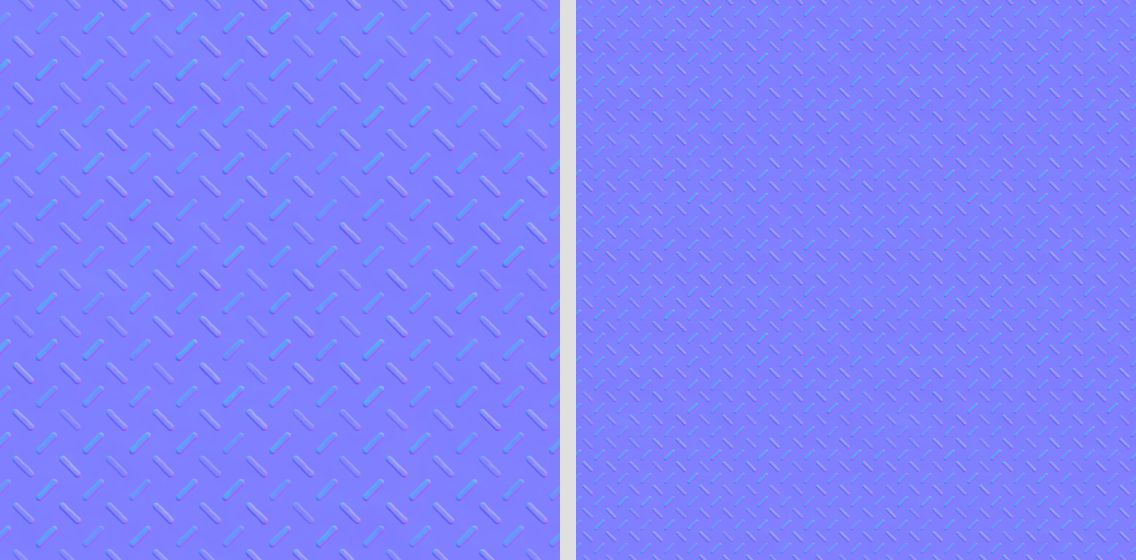
Left: one tile. Right: repeated 2 by 2.
Write a Shadertoy shader that draws this texture map.

```glsl
// Tileable normal map of a steel tread plate: crossed rounded bars, lightly worn.

float hash(vec2 p)
{
    return fract(sin(dot(p, vec2(127.1, 311.7))) * 43758.5453);
}

// Value noise on a lattice that wraps after "period" cells
float noise(vec2 p, float period)
{
    vec2 i = floor(p), f = fract(p);
    f = f * f * f * (f * (f * 6.0 - 15.0) + 10.0);
    vec2 a = mod(i, period), b = mod(i + 1.0, period);
    return mix(mix(hash(a), hash(vec2(b.x, a.y)), f.x),
               mix(hash(vec2(a.x, b.y)), hash(b), f.x), f.y);
}

// Slow dents plus finer scuffs; uv spans 0..1 over the tile
float plateHeight(vec2 uv)
{
    float height = 0.0, amplitude = 0.0016, period = 9.0;
    for (int octave = 0; octave < 4; octave++)
    {
        height += amplitude * noise(uv * period + float(octave) * 3.7, period);
        amplitude *= 0.36;
        period *= 2.0;
    }
    return height;
}

vec2 plateSlope(vec2 uv)
{
    vec2 e = vec2(0.001, 0.0);
    return -vec2(plateHeight(uv + e.xy) - plateHeight(uv - e.xy),
                 plateHeight(uv + e.yx) - plateHeight(uv - e.yx)) / (2.0 * e.x);
}

// Outward slope of one diagonal bar per cell, with its crest set off centre
vec2 barSlope(vec2 p, vec2 centre, vec2 axis, vec2 tilt, float repeats)
{
    vec2 q = p - centre;
    vec2 cell = floor(q + 0.5);
    q -= cell;
    vec2 id = mod(cell, repeats) + centre * 7.0;

    float along = clamp(dot(q, axis), -0.225, 0.225);
    vec2 offset = q - axis * along;
    float wear = noise(p * 9.0 + centre * 5.0, repeats * 9.0) - 0.5;
    float d = length(offset) / 0.083 + 0.16 * wear;

    float shoulder = smoothstep(0.15, 0.75, d) * (1.0 - smoothstep(0.72, 1.12, d));
    float top = 1.0 - smoothstep(0.45, 0.95, d);
    float strength = mix(0.65, 1.2, hash(id + 2.3));
    vec2 outward = offset / max(length(offset), 0.0001);
    return strength * (0.38 * shoulder * outward + top * tilt * (1.0 + 1.1 * wear));
}

void mainImage(out vec4 fragColor, in vec2 fragCoord)
{
    const float repeats = 12.0;
    vec2 uv = fragCoord / iResolution.xy;
    vec2 p = uv * repeats;

    // Falling and rising bars alternate in a basket weave
    vec2 slope = plateSlope(uv);
    slope += barSlope(p, vec2(0.5, 0.0), vec2(0.7071, -0.7071), vec2(0.07, 0.08), repeats);
    slope += barSlope(p, vec2(0.0, 0.5), vec2(0.7071, 0.7071), vec2(-0.13, 0.15), repeats);

    // Pack the unit normal into colour
    vec3 normal = normalize(vec3(slope, 1.0));
    fragColor = vec4(0.5 + 0.5 * normal, 1.0);
}
```
